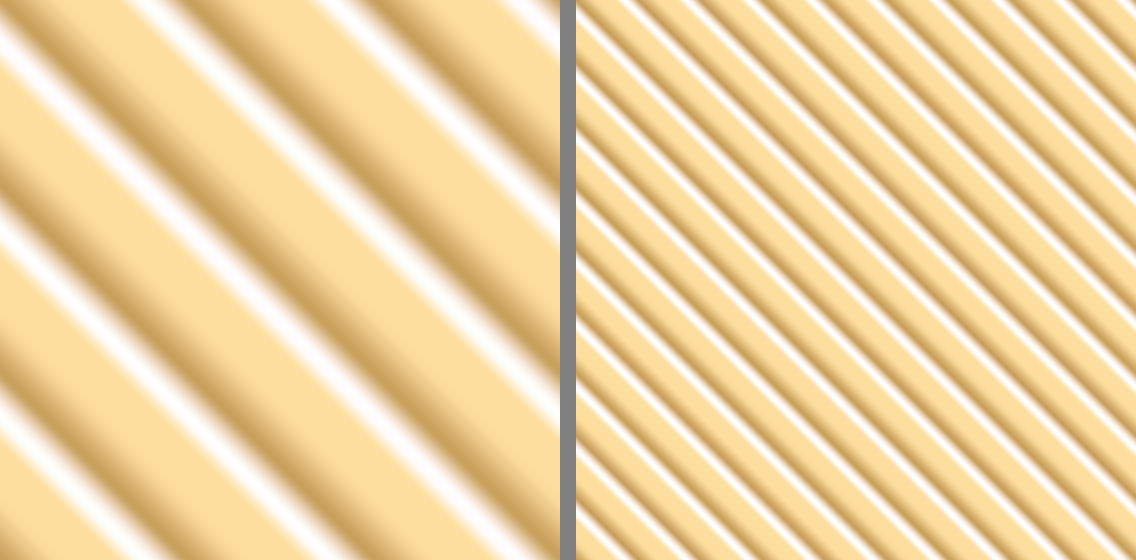
Left: one tile. Right: repeated 3 by 3.
Write a Shadertoy shader that draws this pattern.

```glsl
// Colour across one ridge; t runs from one highlight (0) to the next (1)
vec3 ridgeColor(float t) {
    vec3 highlight = vec3(1.0, 0.995, 0.99);
    vec3 blush = vec3(0.95, 0.87, 0.79);
    vec3 shadow = vec3(0.77, 0.61, 0.34);
    vec3 gold = vec3(0.995, 0.87, 0.62);

    // Pale slope falling into the groove
    vec3 color = mix(highlight, blush, smoothstep(0.01, 0.13, t));
    color = mix(color, shadow, smoothstep(0.08, 0.25, t));

    // Broad golden face rising to the next highlight
    color = mix(color, gold, smoothstep(0.18, 0.58, t));
    return mix(color, highlight, smoothstep(0.83, 0.99, t));
}

void mainImage(out vec4 fragColor, in vec2 fragCoord) {
    vec2 uv = fragCoord / iResolution.xy;

    // Three diagonal ridges along each axis, so opposite edges join
    float t = fract(3.0 * (uv.x + uv.y) - 0.775);
    fragColor = vec4(ridgeColor(t), 1.0);
}
```
